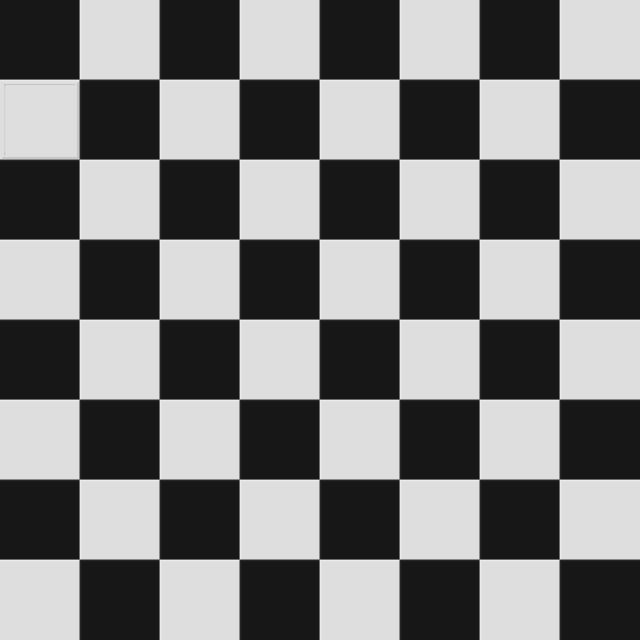
Reproduce this pattern procedurally as a three.js fragment shader.

```glsl
// Checkerboard of eight by eight flat squares, one pale square faintly embossed.
varying vec2 vUv;

const float CELLS = 8.0;
const float SOFT = 0.0078;                     // half width of an edge, in cells
const vec2 EDGE_SHIFT = vec2(0.0052, -0.0052); // edges sit slightly left and up
const vec2 EMBOSSED_CELL = vec2(0.0, 6.0);
const vec3 DARK = vec3(0.09);
const vec3 PALE = vec3(0.87);

// Signed distance to the nearest inner grid line on each axis
vec2 lineOffset(vec2 p) {
  return p - clamp(floor(p + 0.5), 1.0, CELLS - 1.0);
}

// Alternating wave, +1 in even cells and -1 in odd ones
vec2 cellSign(vec2 p, vec2 offset) {
  vec2 line = floor(p - offset + 0.5);
  return clamp(offset / SOFT, -1.0, 1.0) * (1.0 - 2.0 * mod(line, 2.0));
}

// Soft-edged interval from lo to hi
float band(float x, float lo, float hi, float soft) {
  return smoothstep(lo - soft, lo + soft, x) * (1.0 - smoothstep(hi - soft, hi + soft, x));
}

// Thin highlight just right of and below the grid lines
float rim(vec2 offset) {
  float beside = band(offset.x, SOFT, 3.0 * SOFT, 0.002);
  float below = band(-offset.y, SOFT, 3.0 * SOFT, 0.002);
  return max(beside, below);
}

// Pressed frame: hairlines at left and top, wider shade at right and bottom
float emboss(vec2 q) {
  float spanX = band(q.x, 0.05, 0.94, 0.01);
  float spanY = band(q.y, 0.06, 0.95, 0.01);
  float left = band(q.x, 0.055, 0.067, 0.006) * spanY;
  float top = band(q.y, 0.936, 0.948, 0.006) * spanX;
  float right = band(q.x, 0.962, 0.985, 0.008) * band(q.y, 0.02, 0.97, 0.01);
  float bottom = band(q.y, 0.015, 0.038, 0.008) * band(q.x, 0.03, 0.98, 0.01);
  float corners = left * (1.0 - band(q.y, 0.11, 0.91, 0.02));
  return max(max(left * 0.5, top * 0.8), max(max(right, bottom) * 0.75, corners));
}

void main() {
  vec2 p = vUv * CELLS + EDGE_SHIFT;

  // Squares
  vec2 offset = lineOffset(p);
  vec2 s = cellSign(p, offset);
  vec3 color = mix(DARK, PALE, 0.5 + 0.5 * s.x * s.y);

  // Edge highlight and the single embossed square
  color += 0.055 * rim(offset);
  color -= 0.13 * emboss(vUv * CELLS - EMBOSSED_CELL);

  gl_FragColor = vec4(color, 1.0);
}
```
